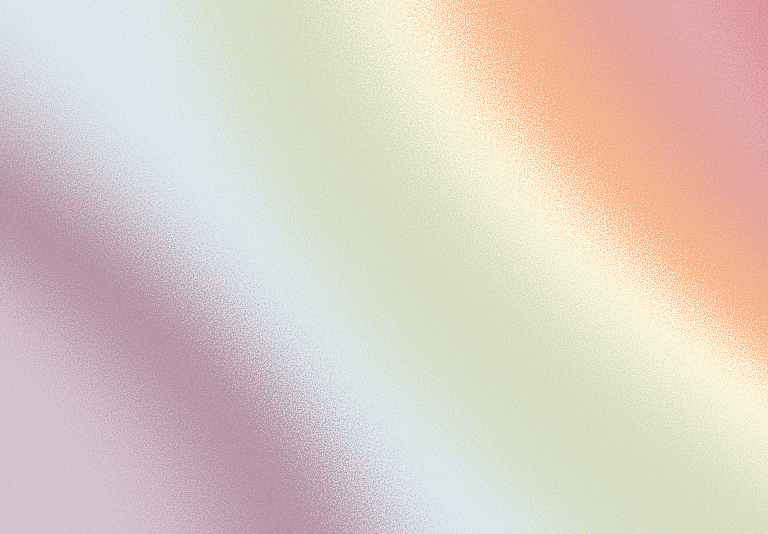
A WebGL 2 fragment shader for this background:

```glsl
#version 300 es
precision highp float;

uniform vec2 u_resolution;
out vec4 fragColor;

#define GRAIN_SCALE 390.0
#define GRAIN_SPREAD 0.23
#define GRAIN_TONE 0.06
#define BAND_COUNT 11

const vec3 LAVENDER = vec3(0.835, 0.765, 0.810);
const vec3 MAUVE = vec3(0.715, 0.575, 0.640);
const vec3 ICE_BLUE = vec3(0.862, 0.906, 0.928);
const vec3 SAGE = vec3(0.840, 0.868, 0.765);
const vec3 CREAM = vec3(0.985, 0.965, 0.865);
const vec3 ORANGE = vec3(0.966, 0.712, 0.550);
const vec3 ROSE = vec3(0.890, 0.645, 0.625);
const vec3 PINK = vec3(0.885, 0.675, 0.695);
const vec3 DEEP_ROSE = vec3(0.860, 0.580, 0.605);

const vec3 PALETTE[BAND_COUNT] = vec3[](
    LAVENDER, MAUVE, ICE_BLUE, ICE_BLUE, SAGE, SAGE,
    CREAM, ORANGE, ROSE, PINK, DEEP_ROSE);

// Each band follows x = a + b * depth + c * depth^2
const vec3 CURVES[BAND_COUNT] = vec3[](
    vec3(-1.01, 2.11, -0.87), vec3(-0.68, 2.11, -0.87),
    vec3(0.07, 0.90, -0.12), vec3(0.26, 0.25, 0.38),
    vec3(0.46, 0.33, 0.42), vec3(0.55, 0.37, 0.46),
    vec3(0.75, 0.47, 0.60), vec3(0.92, 0.45, 0.65),
    vec3(1.15, 0.75, 0.20), vec3(1.27, 0.70, 0.20),
    vec3(1.46, 0.20, 0.00));

// Random unit gradient for a lattice point
vec2 latticeGradient(vec2 cell) {
    vec3 h = fract(cell.xyx * vec3(0.1031, 0.1030, 0.0973));
    h += dot(h, h.yzx + 33.33);
    float angle = 6.28318 * fract((h.x + h.y) * h.z);
    return vec2(cos(angle), sin(angle));
}

float gradientNoise(vec2 p) {
    vec2 cell = floor(p);
    vec2 f = p - cell;
    vec2 w = f * f * f * (f * (f * 6.0 - 15.0) + 10.0);
    vec2 e = vec2(1.0, 0.0);
    float a = dot(latticeGradient(cell), f);
    float b = dot(latticeGradient(cell + e.xy), f - e.xy);
    float c = dot(latticeGradient(cell + e.yx), f - e.yx);
    float d = dot(latticeGradient(cell + e.xx), f - e.xx);
    return mix(mix(a, b, w.x), mix(c, d, w.x), w.y);
}

float bandPosition(int i, float depth) {
    return dot(CURVES[i], vec3(1.0, depth, depth * depth));
}

// Blend through the bands from left to right
vec3 bandColor(float x, float depth) {
    vec3 color = PALETTE[0];
    for (int i = 1; i < BAND_COUNT; i++) {
        float start = bandPosition(i - 1, depth);
        float end = max(bandPosition(i, depth), start + 0.02);
        color = mix(color, PALETTE[i], smoothstep(start, end, x));
    }
    return color;
}

void main() {
    vec2 p = gl_FragCoord.xy / u_resolution.y;
    float depth = 1.0 - p.y;

    // Rotated lattice keeps the grain free of visible rows
    vec2 q = mat2(0.8, 0.6, -0.6, 0.8) * p * GRAIN_SCALE + 600.0;
    float grain = gradientNoise(q);
    float tone = gradientNoise(q * 1.17 + 71.3);

    // Grain scatters the band positions into fine specks
    vec3 color = bandColor(p.x + grain * GRAIN_SPREAD, depth);
    color += tone * GRAIN_TONE;
    fragColor = vec4(clamp(color, 0.0, 1.0), 1.0);
}
```
